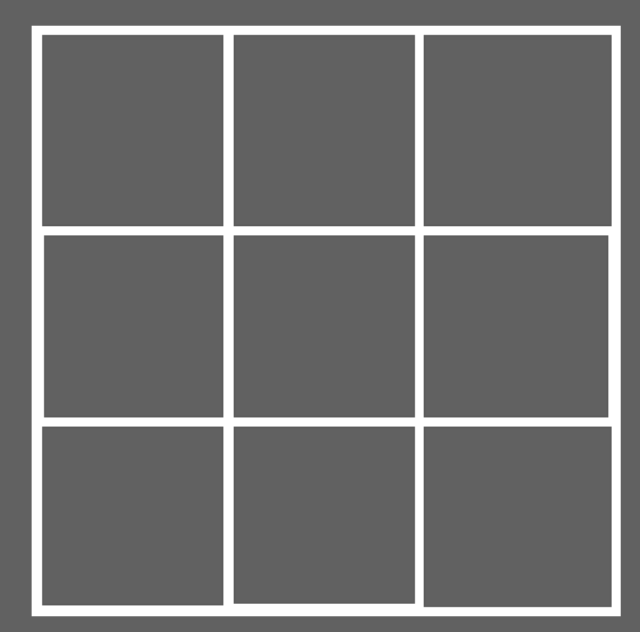
Reproduce this pattern procedurally as a Shadertoy shader.

```glsl
const vec3 SLATE = vec3(0.38);
const vec3 WHITE = vec3(1.0);
const float RIM_WIDTH = 0.0025;
const float RIM_SHADE = 0.025;

// Smoothed coverage of an axis-aligned rectangle
float rectCoverage(vec2 p, vec2 low, vec2 high, vec2 blur) {
    vec2 inside = clamp((p - low) / blur + 0.5, 0.0, 1.0)
                * clamp((high - p) / blur + 0.5, 0.0, 1.0);
    return inside.x * inside.y;
}

// Lower and upper bounds of a cell, counted from the lower left
vec4 cellBounds(int column, int row) {
    vec3 left = vec3(0.0658, 0.3652, 0.6621);
    vec3 right = vec3(0.3490, 0.6484, 0.9557);
    vec3 bottom = vec3(0.0421, 0.3395, 0.6421);
    vec3 top = vec3(0.3250, 0.6276, 0.9447);
    vec4 bounds = vec4(left[column], bottom[row], right[column], top[row]);

    // Uneven line widths: thicker sides in the middle row, stepped base
    if (row == 1 && column == 0) bounds.x += 0.0030;
    if (row == 1 && column == 2) bounds.z -= 0.0052;
    if (row == 0 && column == 1) bounds.y += 0.0026;
    if (row == 0 && column == 2) bounds.y -= 0.0026;
    return bounds;
}

void mainImage(out vec4 fragColor, in vec2 fragCoord) {
    vec2 uv = fragCoord / iResolution.xy;
    vec2 blur = max(1.2 / iResolution.xy, vec2(0.0022));

    // White plate on the slate ground
    float plate = rectCoverage(uv, vec2(0.0495, 0.0250), vec2(0.9700, 0.9592), blur);
    vec3 color = mix(SLATE, WHITE, plate);

    // Three by three openings with a faint dark rim
    for (int row = 0; row < 3; row++) {
        for (int column = 0; column < 3; column++) {
            vec4 bounds = cellBounds(column, row);
            float cell = rectCoverage(uv, bounds.xy, bounds.zw, blur);
            float core = rectCoverage(uv, bounds.xy + RIM_WIDTH, bounds.zw - RIM_WIDTH, blur);
            vec3 fill = SLATE - RIM_SHADE * (1.0 - core);
            color = mix(color, fill, cell);
        }
    }
    fragColor = vec4(color, 1.0);
}
```
